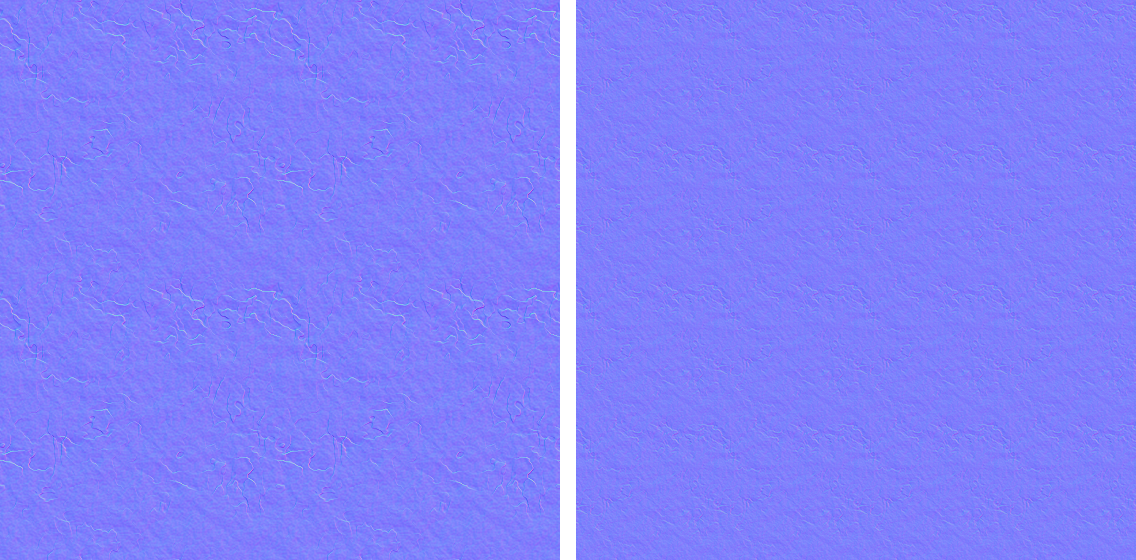
Left, the tile; right, the same tile 2 across and 2 down.
This texture map is drawn by a WebGL 1 fragment shader. Its source:

```glsl
precision highp float;
// Tangent-space normal map of rough split slate: broken ledges, cleavage streaks and fine grain.

uniform vec2 u_resolution;

#define REPEATS 2.0          // whole tiles across and down
#define SAMPLE_STEP 0.0036   // slope sampling distance, in tiles
#define LEDGE_HEIGHT 0.0025  // drop at a broken edge
#define LEDGE_WIDTH 0.1      // steep share of each ledge
#define LEDGE_WARP 1.7       // meander of the ledges
#define RELIEF 0.0024        // broad undulation
#define STREAK 0.0008        // cleavage streaks
#define GRAIN 0.00052        // fine surface tooth
#define BLUE_LEVEL 0.99      // brightness of the facing axis

// Random unit gradient for a lattice cell.
vec2 cellGradient(vec2 cell, float seed) {
  vec3 q = fract(vec3(cell.xyx + seed * 7.31) * vec3(0.1031, 0.1030, 0.0973));
  q += dot(q, q.yzx + 33.33);
  float angle = 6.28319 * fract((q.x + q.y) * q.z);
  return vec2(cos(angle), sin(angle));
}

// Gradient noise that wraps after `period` cells.
float wrapNoise(vec2 p, vec2 period, float seed) {
  vec2 cell = floor(p);
  vec2 f = p - cell;
  vec2 u = f * f * f * (f * (f * 6.0 - 15.0) + 10.0);
  vec2 lo = mod(cell, period);
  vec2 hi = mod(cell + 1.0, period);
  float a = dot(cellGradient(lo, seed), f);
  float b = dot(cellGradient(vec2(hi.x, lo.y), seed), f - vec2(1.0, 0.0));
  float c = dot(cellGradient(vec2(lo.x, hi.y), seed), f - vec2(0.0, 1.0));
  float d = dot(cellGradient(hi, seed), f - 1.0);
  return mix(mix(a, b, u.x), mix(c, d, u.x), u.y);
}

float tileNoise(vec2 p, vec2 freq, float seed) {
  return wrapNoise(p * freq, freq, seed);
}

// Four octaves of wrapping noise.
float fractal(vec2 p, vec2 freq, float seed) {
  float sum = 0.0;
  float gain = 1.0;
  for (int i = 0; i < 4; i++) {
    sum += gain * tileNoise(p, freq, seed + float(i));
    freq *= 2.0;
    gain *= 0.54;
  }
  return sum;
}

// Gentle slopes ending in thin steep edges; `trend` is whole so that it wraps.
float ledges(vec2 p, vec2 trend, vec2 freq, float seed) {
  float level = dot(p, trend) + LEDGE_WARP * fractal(p, freq, seed);
  float phase = fract(level);
  float saw = smoothstep(1.0 - LEDGE_WIDTH, 1.0, phase) - phase;
  float patches = tileNoise(p, vec2(4.0), seed + 5.0)
                + 0.9 * tileNoise(p, vec2(15.0, 13.0), seed + 6.0);
  return saw * (0.08 + smoothstep(-0.05, 0.7, patches));
}

float slateHeight(vec2 p) {
  // Integer shear turns the streaks diagonal and keeps them wrapping.
  vec2 sheared = vec2(p.x + p.y, p.x);

  float h = RELIEF * fractal(p, vec2(6.0, 8.0), 11.0);
  h += STREAK * tileNoise(sheared, vec2(29.0, 11.0), 21.0);
  h += STREAK * tileNoise(p, vec2(37.0, 13.0), 25.0);

  // Edges facing up, left and right.
  h += LEDGE_HEIGHT * ledges(p, vec2(-6.0, -12.0), vec2(5.0, 7.0), 31.0);
  h += LEDGE_HEIGHT * 0.65 * ledges(p, vec2(12.0, -3.0), vec2(7.0, 4.0), 41.0);
  h += LEDGE_HEIGHT * 0.5 * ledges(p, vec2(-11.0, -3.0), vec2(7.0, 5.0), 53.0);

  // Fine tooth.
  h += GRAIN * tileNoise(p, vec2(103.0, 113.0), 61.0);
  h += GRAIN * tileNoise(p, vec2(59.0, 67.0), 67.0);
  return h;
}

void main() {
  vec2 p = gl_FragCoord.xy / u_resolution * REPEATS;

  // Surface slope from height differences.
  float here = slateHeight(p);
  vec2 slope = vec2(slateHeight(p + vec2(SAMPLE_STEP, 0.0)) - here,
                    slateHeight(p + vec2(0.0, SAMPLE_STEP)) - here) / SAMPLE_STEP;

  vec3 normal = normalize(vec3(-slope, 1.0));
  vec3 colour = normal * 0.5 + 0.5;
  colour.b *= BLUE_LEVEL;
  gl_FragColor = vec4(colour, 1.0);
}
```
